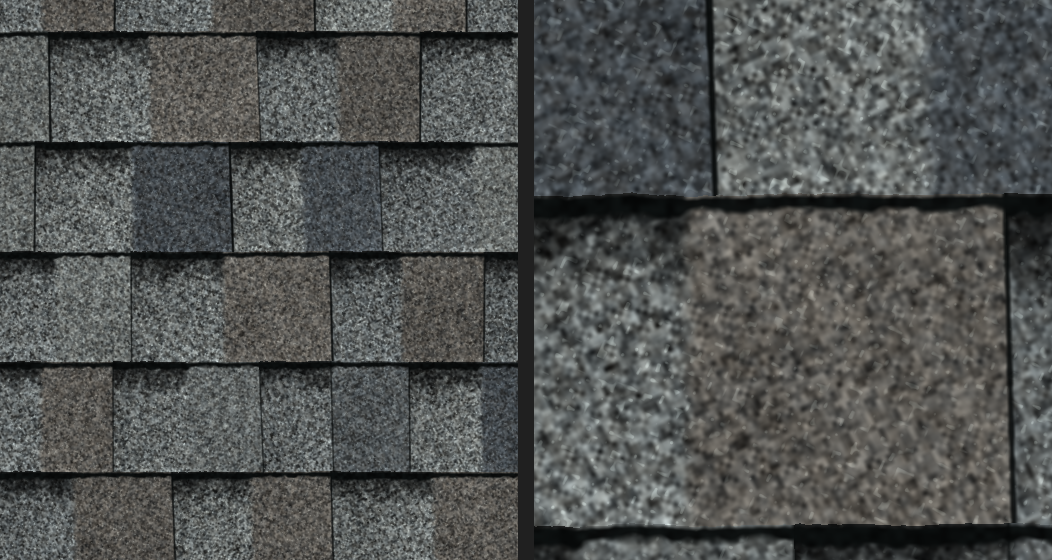
Left: the whole. Right: its middle third, enlarged.
A WebGL 2 fragment shader for this texture:

```glsl
#version 300 es
precision highp float;
// Laminated asphalt roof shingles: staggered raised tabs over recessed, shaded ones.

#define COURSE 0.1966       // height of one course, canvas heights
#define FIRST_EDGE 0.056    // first butt edge, measured from the top
#define PAIR 0.319          // mean width of a recessed + raised tab pair
#define GAP 0.0090          // dark line below a butt edge
#define JOINT 0.0013        // half width of a vertical joint
#define SOFT 0.0024         // softness of the dark lines
#define GRAIN 310.0         // granules per canvas height
#define GREY vec3(0.385, 0.400, 0.393)
#define BROWN vec3(0.332, 0.323, 0.306)
#define SLATE vec3(0.255, 0.274, 0.288)
#define DARK vec3(0.030, 0.040, 0.040)

uniform vec2 u_resolution;
out vec4 fragColor;

// Sideways stagger and relative tab spacing of each course
const float STAGGER[6] = float[6](0.645, 0.278, 0.196, 0.735, 0.633, -0.175);
const float SPACING[6] = float[6](0.965, 1.02, 0.95, 0.97, 0.83, 1.0);

float hash(vec2 p) {
    return fract(sin(dot(p, vec2(127.1, 311.7))) * 43758.5453);
}

float noise(vec2 p) {
    vec2 i = floor(p), f = fract(p);
    f = f * f * (3.0 - 2.0 * f);
    return mix(mix(hash(i), hash(i + vec2(1, 0)), f.x),
               mix(hash(i + vec2(0, 1)), hash(i + vec2(1, 1)), f.x), f.y);
}

vec2 turn(vec2 p, float a) {
    return mat2(cos(a), sin(a), -sin(a), cos(a)) * p;
}

// Position of a slightly slanted joint; drop runs 0 to 1 down the course
float jointX(float row, float k, float drop) {
    float uneven = row == 4.0 ? 0.0 : 0.15 * abs(sin(1.45 * k));
    float slant = 0.012 * (hash(vec2(row, k + 9.0)) - 0.25);
    return PAIR * (k * SPACING[int(row)] + STAGGER[int(row)] + uneven) + slant * (drop - 0.5);
}

// Colour of a raised tab: warm, cool or plain grey
vec3 tabColor(float row, float pair) {
    bool plain = row > 0.5 && row < 3.5 && mod(pair, 3.0) > 1.5;
    bool cool = row == 2.0 || (row == 4.0 && pair > -0.5);
    vec3 tint = cool ? SLATE : BROWN;
    if (row == 4.0 && cool) tint = mix(GREY, SLATE, 0.2 + 0.4 * pair);
    return (plain ? GREY * 0.97 : tint) * (0.95 + 0.12 * hash(vec2(pair, row + 31.0)));
}

void main() {
    vec2 p = gl_FragCoord.xy / u_resolution.y;
    float px = 1.0 / u_resolution.y;

    // Courses, with a slightly rough butt edge
    float rough = 0.0022 * (noise(vec2(p.x * 30.0, 3.0)) - 0.5)
                + 0.0012 * (noise(vec2(p.x * 210.0, floor(p.y * 12.0))) - 0.5);
    float course = (1.0 - p.y + rough - FIRST_EDGE) / COURSE;
    float row = clamp(floor(course) + 1.0, 0.0, 5.0);
    float drop = fract(course);

    // Enclosing pair and distance to its joints
    float pair = -2.0;
    for (float k = -1.0; k < 4.0; k++)
        if (jointX(row, k, drop) <= p.x) pair = k;
    float left = jointX(row, pair, drop);
    float right = jointX(row, pair + 1.0, drop);
    float jointDist = min(p.x - left, right - p.x);
    float nearest = p.x - left < right - p.x ? pair : pair + 1.0;

    // Soft change from the recessed tab to the raised one
    vec2 id = vec2(pair, row);
    float split = mix(left, right, 0.49 + 0.06 * (hash(id + 4.3) - 0.5));
    float ragged = 0.008 * (noise(p * 150.0) - 0.5);
    float raised = smoothstep(-0.007, 0.007, p.x - split + ragged);

    // A narrow tab in the tight course shows a joint on its other side too
    bool tight = SPACING[int(row)] < 0.9 && pair == 1.0;
    if (tight) jointDist = min(jointDist, abs(p.x - split));

    // Recessed tabs brighten to the right and downwards
    vec3 base = mix(GREY, SLATE, 0.4 * hash(id + 53.0));
    float across = clamp((p.x - left) / (split - left), 0.0, 1.0);
    base *= 0.90 + 0.14 * across + 0.11 * drop;
    vec3 color = mix(base, tabColor(row, pair), raised);

    // Cloudy wear, granules on turned grids, and pale flecks
    float wear = noise(p * 20.0) + 0.6 * noise(p * 55.0 + 7.0) - 0.8;
    float coarse = noise(turn(p, 0.3) * GRAIN * 0.6 + 19.0) - 0.5;
    float fine = noise(turn(p, 1.1) * GRAIN + 5.0) - 0.5;
    float grain = 0.62 * fine + 0.42 * coarse;
    float fleck = smoothstep(0.72, 0.95, noise(turn(p, 2.0) * GRAIN + 71.0));
    color *= 1.0 + 0.14 * wear + mix(1.5, 1.22, raised) * grain;
    color += vec3(0.14, 0.15, 0.145) * fleck * mix(1.0, 0.75, raised);
    color += vec3(0.016, 0.0, -0.016) * (noise(p * GRAIN * 0.5 + 40.0) - 0.5);

    // Ragged shade at the head of recessed tabs
    float reach = drop + 0.13 * coarse + 0.12 * (noise(p * 38.0) - 0.5);
    float shade = 1.0 - smoothstep(0.03, 0.34, reach);
    color *= 1.0 - 0.66 * shade * (1.0 - raised);

    // Pale lip just above the butt edge
    color *= 1.0 + 0.10 * smoothstep(0.95, 0.98, drop);

    // Vertical joints of varying width and strength
    float weight = hash(vec2(nearest, row + 80.0));
    float halfWidth = JOINT * (0.6 + 0.7 * weight);
    halfWidth *= 0.7 + 0.6 * noise(vec2(p.y * 90.0, nearest));
    float joint = 1.0 - smoothstep(halfWidth - SOFT * 0.5, halfWidth + SOFT * 0.5 + px * 0.5, jointDist);
    color = mix(color, DARK, (0.68 + 0.25 * weight) * joint);

    // Dark gap under each butt edge, deeper over recessed tabs
    float below = drop * COURSE;
    float depth = GAP + 0.004 * (1.0 - raised) + 0.005 * (noise(p * 120.0) - 0.5);
    float gap = 1.0 - smoothstep(depth - SOFT, depth + SOFT + px * 0.5, below);
    gap *= smoothstep(-0.5 * px, SOFT + px, below);
    color = mix(color, DARK * (0.5 + 1.1 * noise(p * 190.0)), 0.96 * gap);

    fragColor = vec4(clamp(color, 0.0, 1.0), 1.0);
}
```
